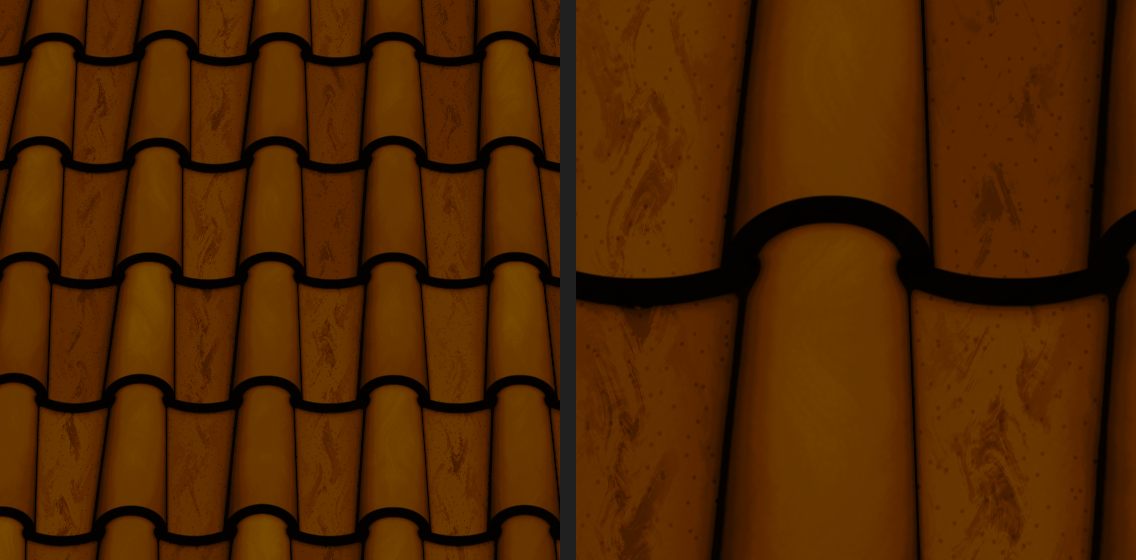
Left: the whole. Right: its middle third, enlarged.
A WebGL 2 fragment shader for this texture:

```glsl
#version 300 es
precision highp float;
// Clay barrel-tile roof in mild perspective: tapered covers, sagging pans and black lips.
uniform vec2 u_resolution;
out vec4 fragColor;

#define AXIS_X 0.7025          // column that runs straight down
#define FIRST_LIP 0.055        // apex of the first lip, from the top
#define ROW_STEP 0.181         // row height at the top
#define ROW_GROWTH 0.0077      // increase of row height with depth
#define COLUMN_STEP 0.2012     // column spacing at the top
#define COLUMN_GROWTH 0.0082   // increase of spacing per row
#define ARCH vec2(0.25, 0.17)  // radii of the lip arch, in columns
#define ARCH_BASE 0.21         // drop from apex to arch ends
#define LIP_HALF 0.037         // half thickness of the black lip
#define STAIN 0.24             // strength of the pan stains
#define TILE_VARIATION 0.16    // tone change from tile to tile

vec2 hash2(vec2 p) {
  vec3 q = fract(p.xyx * vec3(0.1031, 0.1030, 0.0973));
  q += dot(q, q.yzx + 33.33);
  return fract((q.xx + q.yz) * q.zy);
}

// Layered, rotated and warped sines, about -1 to 1
float mottle(vec2 p) {
  float sum = 0.0, amp = 0.5;
  for (int i = 0; i < 5; i++) {
    p += 0.8 * sin(p.yx * 1.3 + float(i));
    sum += amp * sin(p.x) * sin(p.y + 1.0);
    p = mat2(1.5, 1.1, -1.1, 1.5) * p + 2.7;
    amp *= 0.68;
  }
  return sum;
}

// Distance to the nearest scattered point
float cellular(vec2 p) {
  float nearest = 1.0;
  for (int j = -1; j <= 1; j++)
    for (int i = -1; i <= 1; i++) {
      vec2 cell = floor(p) + vec2(i, j);
      nearest = min(nearest, distance(p, cell + hash2(cell)));
    }
  return nearest;
}

// Tone 0 to 1 through the clay colours
vec3 clay(float tone) {
  vec3 c = mix(vec3(0.018, 0.008, 0.0), vec3(0.18, 0.07, 0.0), smoothstep(0.0, 0.25, tone));
  c = mix(c, vec3(0.27, 0.11, 0.0), smoothstep(0.25, 0.45, tone));
  c = mix(c, vec3(0.35, 0.15, 0.0), smoothstep(0.45, 0.6, tone));
  c = mix(c, vec3(0.40, 0.21, 0.0), smoothstep(0.6, 0.77, tone));
  return mix(c, vec3(0.47, 0.29, 0.0), smoothstep(0.77, 0.96, tone));
}

float panLine(float d) {
  float x = (0.5 - d) / 0.25;
  return 0.225 + 0.045 * (1.0 - x * x);
}

// Height of the front edge below its apex
float frontLine(float d) {
  float x = d / ARCH.x;
  return d < ARCH.x ? ARCH_BASE - ARCH.y * sqrt(1.0 - x * x) : panLine(d);
}

// Distance to the joined arch and pan curves
float lipDistance(float d, float y) {
  vec2 p = vec2(d, y - ARCH_BASE), e = p / ARCH;
  float q = length(e);
  float arch = abs(q - 1.0) * q / max(length(e / ARCH), 0.001);
  if (p.y > 0.0) arch = length(p - vec2(ARCH.x, 0.0));
  float pan = length(vec2(max(0.225 - d, 0.0), y - panLine(d)));
  return min(arch, pan);
}

void main() {
  vec2 pos = gl_FragCoord.xy / u_resolution;
  float y = 1.0 - pos.y;

  // Perspective: continuous row and column coordinates
  float depth = (sqrt(ROW_STEP * ROW_STEP + 4.0 * ROW_GROWTH * (y - FIRST_LIP)) - ROW_STEP) / (2.0 * ROW_GROWTH);
  float spacing = COLUMN_STEP + COLUMN_GROWTH * depth;
  float u = (pos.x - AXIS_X) / spacing;
  float column = floor(u + 0.5);
  float side = u - column, d = abs(side);
  float px = 1.0 / (u_resolution.y * spacing);

  // Upper rows overlap lower ones; keep the nearest lip
  float row = 6.0, lip = 1.0, under = 1.0;
  for (int i = 5; i >= 0; i--) {
    float r = float(i);
    float lipY = FIRST_LIP + ROW_STEP * r + ROW_GROWTH * r * r;
    float wobble = (hash2(vec2(column, r) + 20.0).x - 0.5) * 0.03 * (1.0 - 2.0 * d);
    float drop = (y - lipY) / spacing + wobble;
    float dist = lipDistance(d, drop);
    lip = min(lip, dist);
    if (drop < frontLine(d)) row = r;
    else under = min(under, dist);
  }
  float along = depth - row + 1.0;
  float halfWidth = 0.203 + 0.066 * along;
  float n = side / halfWidth;

  // Rounded cover tile
  vec2 coverSeed = hash2(vec2(column, row) + 41.0);
  vec2 grainPos = vec2(u, depth) + coverSeed * 7.0;
  float cover = 0.86 - 0.16 * n * n - 0.30 * pow(abs(n), 7.0);
  cover -= 0.22 * smoothstep(0.35, 1.0, -n) + 0.12 * smoothstep(0.55, 1.15, along);
  cover += TILE_VARIATION * (coverSeed.x - 0.5) - 0.07 * smoothstep(0.3, 1.3, u);
  cover += 0.05 * mottle(grainPos * vec2(9.0, 6.0));

  // Hollow pan tile with a stained middle
  vec2 panSeed = hash2(vec2(floor(u), row) + 73.0);
  vec2 panPos = vec2(u, depth) + panSeed * 9.0;
  float middle = fract(u) - 0.5;
  float patches = smoothstep(-0.1, 0.65, mottle(panPos * vec2(21.0, 9.0)) + 0.3 * mottle(panPos * 65.0));
  float pan = 0.69 + TILE_VARIATION * (panSeed.x - 0.5) - 0.06 * smoothstep(0.3, 1.3, u);
  pan -= STAIN * patches * (0.2 + exp(-pow((middle + 0.02) / 0.11, 2.0))) * (0.5 + 0.5 * panSeed.y);
  pan -= 0.18 * smoothstep(0.06, 0.3, middle) + 0.05 * smoothstep(0.1, 0.3, -middle);

  // Dark crease beside the cover, wider on its left
  float gap = max(d - halfWidth, 0.0);
  pan -= 0.6 * exp(-gap / (side < 0.0 ? 0.022 : 0.011));
  float tone = mix(pan, cover, 1.0 - smoothstep(-px, px, d - halfWidth));
  tone -= 0.28 * exp(-abs(d - halfWidth) / 0.008);

  // Pits, fine grain and shadow under each lip
  float pit = 1.0 - smoothstep(0.04, 0.14, cellular(panPos * vec2(17.0, 15.0)));
  tone -= 0.14 * pit * step(halfWidth, d) + 0.025 * (cellular(grainPos * 60.0) - 0.4);
  tone -= 0.5 * exp(-max(under - LIP_HALF, 0.0) / 0.016);

  // Black lip with a faint sheen
  float lipMask = 1.0 - smoothstep(-1.0, 1.0, (lip - LIP_HALF) / max(px, 0.004));
  vec3 lipColor = vec3(0.014, 0.007, 0.0) * (1.0 + 0.4 * mottle(vec2(u, depth) * 30.0));
  fragColor = vec4(mix(clay(clamp(tone, 0.0, 1.0)), lipColor, lipMask), 1.0);
}
```
